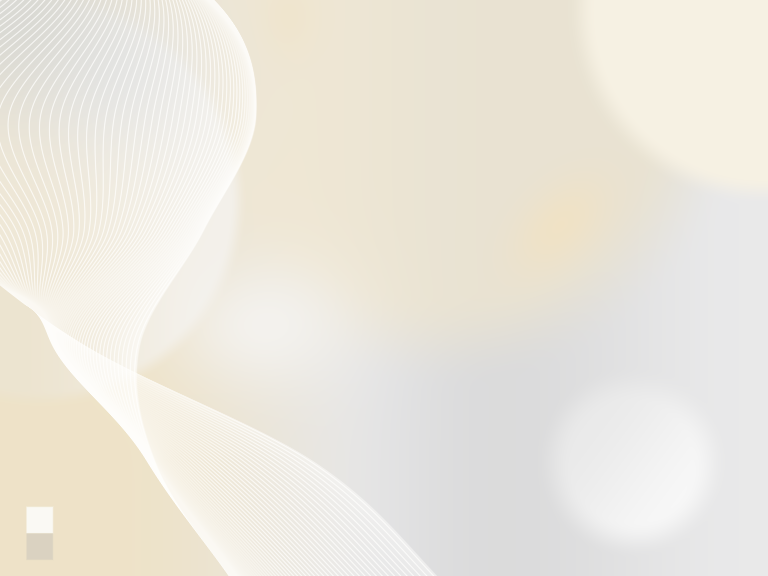
This background is drawn by a WebGL 1 fragment shader. Its source:

```glsl
precision highp float;
// Pale cream and silver backdrop of soft light discs, with a twisted ribbon
// of fine white threads. Each thread is x = A + (D-K)t + K t^2 at a height;
// solving for t gives every sheet of the ribbon, folds included.
uniform vec2 u_resolution;

#define THREADS 60.0
#define THREAD_HALF_WIDTH 0.0010
#define THREAD_OPACITY 0.72
#define SHEET_OPACITY 0.13
#define CREAM vec3(0.936, 0.905, 0.832)
#define SAND vec3(0.932, 0.888, 0.785)
#define IVORY vec3(0.966, 0.945, 0.890)
#define PEARL vec3(0.960, 0.955, 0.945)
#define GOLD vec3(0.945, 0.888, 0.765)

float disc(vec2 p, vec2 center, float radius, float blur) {
  return 1.0 - smoothstep(radius - blur, radius + blur, distance(p, center));
}

float glow(vec2 p, vec2 center, vec2 size) {
  vec2 q = (p - center) / size;
  return exp(-dot(q, q));
}

float square(vec2 p, vec2 center, float halfSize, float px) {
  vec2 d = abs(p - center) - halfSize;
  return 1.0 - smoothstep(-px, px, max(d.x, d.y));
}

// Ribbon profile knots from top to bottom: first edge, last edge, bend.
vec3 knot(float i) {
  if (i < -0.5) return vec3(0.06, 0.20, -0.20);
  if (i < 0.5) return vec3(0.373, -0.06, -0.43);
  if (i < 1.5) return vec3(0.445, -0.38, -0.75);
  if (i < 2.5) return vec3(0.354, -0.12, -0.30);
  if (i < 3.5) return vec3(0.243, 0.148, 0.40);
  if (i < 4.5) return vec3(0.269, 0.543, 0.44);
  if (i < 5.5) return vec3(0.396, 0.759, 0.36);
  return vec3(0.55, 0.92, 0.30);
}

// Catmull-Rom curve through the knots, v running from 0 to 1.
vec3 profile(float v) {
  float i = clamp(floor(v * 5.0), 0.0, 4.0);
  float f = v * 5.0 - i;
  vec3 a = knot(i - 1.0), b = knot(i), c = knot(i + 1.0), d = knot(i + 2.0);
  return b + 0.5 * f * (c - a + f * (2.0 * a - 5.0 * b + 4.0 * c - d
         + f * (3.0 * (b - c) + d - a)));
}

float threadX(vec3 s, float t) {
  return s.x + (s.y - s.x - s.z) * t + s.z * t * t;
}

// White coverage of the sheet at thread parameter t.
float sheet(vec3 s, vec3 below, float t, float px) {
  float spread = max(abs(s.y - s.x - s.z + 2.0 * s.z * t), 0.0005);
  float edge = px / spread;
  float mask = smoothstep(-edge, edge, t) * smoothstep(-edge, edge, 1.0 - t);
  float slope = (threadX(below, t) - threadX(s, t)) / 0.002;
  float spacing = spread * inversesqrt(1.0 + slope * slope) / THREADS;
  float d = abs(fract(t * THREADS) - 0.5) * spacing;
  float line = 1.0 - smoothstep(THREAD_HALF_WIDTH - px * 0.6,
                                THREAD_HALF_WIDTH + px * 0.6, d);
  float average = min(2.0 * THREAD_HALF_WIDTH / spacing, 1.0);
  line = mix(average, line, smoothstep(1.5, 3.0, spacing / px));
  float fill = SHEET_OPACITY + 0.50 * exp(-9.0 * abs(t))
             + 0.35 * exp(-14.0 * abs(1.0 - t));
  return mask * (1.0 - (1.0 - fill) * (1.0 - THREAD_OPACITY * line));
}

float ribbon(vec2 p, float px) {
  vec3 s = profile(1.0 - p.y);
  vec3 below = profile(1.002 - p.y);
  float b = s.y - s.x - s.z;
  float c = s.x - p.x;
  float k = abs(s.z) < 0.0001 ? 0.0001 : s.z;
  float root = b * b - 4.0 * k * c;
  if (root < 0.0) return 0.0;
  float q = -0.5 * (b + (b < 0.0 ? -1.0 : 1.0) * sqrt(root));
  q = abs(q) < 0.00001 ? 0.00001 : q;
  float foldMask = clamp(root / (4.0 * abs(k) * px), 0.0, 1.0);
  float front = sheet(s, below, c / q, px);
  float back = sheet(s, below, q / k, px);
  return foldMask * (1.0 - (1.0 - front) * (1.0 - back));
}

vec3 backdrop(vec2 p) {
  // Silver ground warming to sand on the left
  float silver = mix(0.905, 0.858, smoothstep(0.55, 0.86, p.x));
  silver = mix(silver, 0.912, smoothstep(0.88, 1.30, p.x));
  vec3 color = silver * vec3(1.0, 1.0, 1.003);
  color = mix(color, SAND, 1.0 - smoothstep(0.20, 0.70, p.x));

  // Broad cream disc, pearl haze below it and a gold spot inside
  vec3 warm = mix(CREAM, vec3(0.912, 0.888, 0.825), smoothstep(0.5, 0.85, p.x));
  color = mix(color, warm, disc(p, vec2(0.764, 0.861), 0.455, 0.085));
  color = mix(color, PEARL, 0.85 * glow(p, vec2(0.46, 0.435), vec2(0.15, 0.11)));
  vec2 diagonal = vec2(p.x + p.y, p.y - p.x) * 0.7071;
  color = mix(color, GOLD, 0.85 * glow(diagonal, vec2(1.118, -0.257), vec2(0.10, 0.06)));
  color = mix(color, GOLD, 0.4 * glow(p, vec2(0.50, 0.97), vec2(0.05, 0.07)));

  // Left disc, with a cool shadow in the upper corner
  vec3 leftTone = mix(vec3(0.925, 0.895, 0.825), PEARL, smoothstep(0.02, 0.36, p.x));
  color = mix(color, leftTone, 0.75 * disc(p, vec2(0.069, 0.653), 0.345, 0.016));
  color = mix(color, vec3(0.885, 0.89, 0.895), 0.8 * glow(p, vec2(0.20, 0.88), vec2(0.17, 0.15)));
  color = mix(color, vec3(0.80, 0.805, 0.79), 0.85 * glow(p, vec2(0.0, 1.0), vec2(0.20, 0.18)));

  // Ivory disc in the upper right and pearl disc in the lower right
  color = mix(color, IVORY, disc(p, vec2(1.325, 0.983), 0.315, 0.026));
  float shine = smoothstep(-0.12, 0.14, dot(p - vec2(1.097, 0.198), vec2(0.8, -0.6)));
  color = mix(color, mix(vec3(0.915), vec3(0.97), shine),
              disc(p, vec2(1.097, 0.198), 0.135, 0.032));
  return color;
}

void main() {
  vec2 p = gl_FragCoord.xy / u_resolution.y;
  float px = 1.0 / u_resolution.y;
  vec3 color = backdrop(p);
  color = mix(color, vec3(1.0, 0.998, 0.992), ribbon(p, px));

  // Two small stacked swatches
  color = mix(color, vec3(0.98, 0.975, 0.955), square(p, vec2(0.069, 0.097), 0.023, px));
  color = mix(color, vec3(0.855, 0.825, 0.755), square(p, vec2(0.069, 0.051), 0.023, px));
  gl_FragColor = vec4(color, 1.0);
}
```
